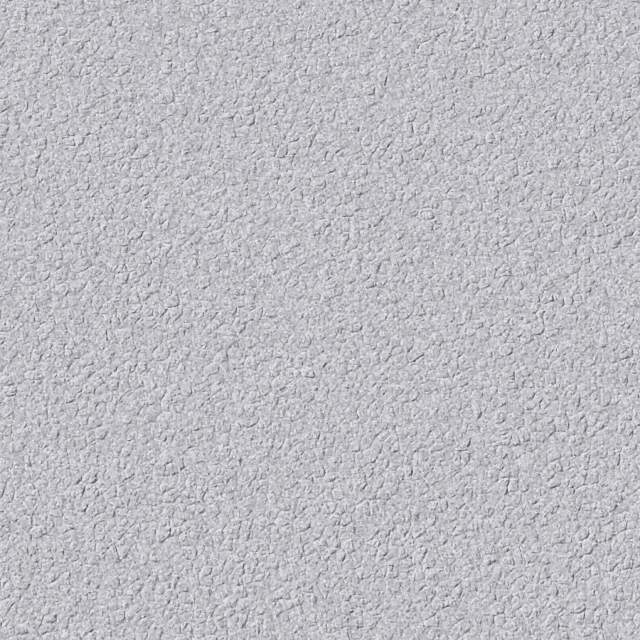
This texture is drawn by a three.js fragment shader. Its source:

```glsl
varying vec2 vUv;

const vec3 PLASTER = vec3(0.764, 0.766, 0.785);
const vec3 FLECK_WHITE = vec3(0.93, 0.94, 0.95);
const vec2 TO_LIGHT = vec2(-0.8, 0.6);
const float SLOPE_REACH = 0.0012;

vec3 hash3(vec2 cell) {
  vec3 q = fract(cell.xyx * vec3(0.1031, 0.1030, 0.0973));
  q += dot(q, q.yxz + 33.33);
  return fract((q.xxy + q.yzz) * q.zyx);
}

// Cellular noise: nearest distance, second distance, random value of the cell
vec3 cellular(vec2 p) {
  vec2 base = floor(p);
  vec3 result = vec3(8.0, 8.0, 0.0);
  for (int y = -1; y <= 1; y++) {
    for (int x = -1; x <= 1; x++) {
      vec2 cell = base + vec2(float(x), float(y));
      vec3 rnd = hash3(cell);
      float d = length(cell + rnd.xy - p);
      if (d < result.x) {
        result = vec3(d, result.x, rnd.z);
      } else {
        result.y = min(result.y, d);
      }
    }
  }
  return result;
}

// Layered sines gently bend the grain outlines
vec2 warp(vec2 p, float amount) {
  vec2 q = p;
  float freq = 97.0;
  for (int i = 0; i < 4; i++) {
    q += amount * sin(freq * q.yx + vec2(1.3, 4.1) * float(i + 1));
    q = mat2(0.8, 0.6, -0.6, 0.8) * q;
    freq *= 1.8;
    amount *= 0.56;
  }
  return q;
}

// Flat-topped pebbles of random height, parted by narrow creases
float pebbles(vec2 p, float density, float rim) {
  vec3 c = cellular(p * density);
  float dome = 0.3 * (1.0 - c.x * c.x);
  return mix(0.15, 1.0, c.z) * (smoothstep(0.0, rim, c.y - c.x) + dome);
}

float surfaceHeight(vec2 p) {
  vec2 q = warp(p, 0.0016);
  float coarse = 0.5 * pebbles(q, 56.0, 0.34);
  float medium = 0.32 * pebbles(q + 3.7, 90.0, 0.42);
  float fine = 0.2 * (1.0 - cellular(p * 200.0).x);
  return coarse + medium + fine;
}

// Smooth patches from 0 to 1 that break long creases into short ones
float patches(vec2 p, float freq) {
  vec2 q = p * freq + 1.8 * sin(p.yx * freq * 0.71 + vec2(0.4, 2.3));
  return 0.5 + 0.5 * sin(q.x + 0.4 * q.y) * sin(q.y - 0.4 * q.x);
}

// Fine sandy tone, signed around zero
float sandTone(vec2 p, float density) {
  vec3 c = cellular(p * density);
  return (c.z - 0.5) * (1.0 - smoothstep(0.3, 0.9, c.x));
}

// Sparse bright mineral specks
float flecks(vec2 p, float density, float rarity) {
  vec3 c = cellular(p * density);
  return step(rarity, c.z) * (1.0 - smoothstep(0.12, 0.36, c.x));
}

// Slopes facing away from the light darken more than lit ones brighten
float relief(float slope, float litGain, float shadeGain) {
  return litGain * max(slope, 0.0) + shadeGain * min(slope, 0.0);
}

void main() {
  // Grains grow slightly toward the lower edge
  vec2 p = vec2(vUv.x, vUv.y * (0.94 + 0.06 * vUv.y)) + 0.5;

  vec2 reach = TO_LIGHT * SLOPE_REACH;
  float slope = surfaceHeight(p - reach) - surfaceHeight(p + reach);
  float crease = 1.0 - smoothstep(0.1, 0.28, surfaceHeight(p));

  float contrast = mix(1.08, 0.92, vUv.y) * mix(0.4, 1.4, patches(p, 170.0));
  float tone = contrast * relief(slope, 0.18, 0.56);
  tone -= 0.06 * crease;
  tone += 0.18 * sandTone(p + 1.9, 260.0);

  vec3 color = PLASTER + clamp(tone, -0.38, 0.12);
  color = mix(color, FLECK_WHITE, 0.8 * flecks(p, 130.0, 0.9985));
  gl_FragColor = vec4(color, 1.0);
}
```
